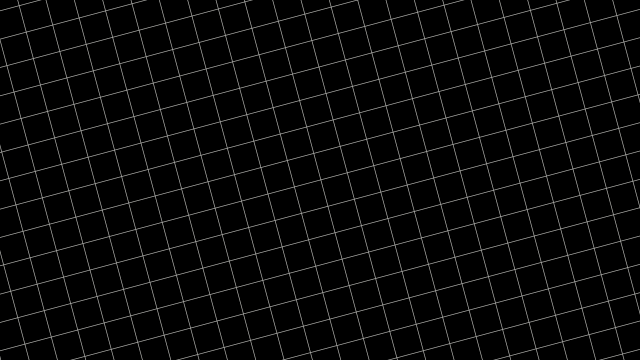
Give the GLSL for this pattern, as a WebGL 1 fragment shader.

```glsl
precision highp float;
// A tilted square grid of fine pale lines on black.
// The plane is rotated, folded into repeating cells, and each line is
// box-filtered over the pixel so that thin strokes fade instead of breaking.

uniform vec2 u_resolution;

// Lengths are in canvas heights.
const float TILT = 0.261799;               // grid rotation, radians (15 degrees)
const float CELL_SIZE = 0.07602;           // distance between parallel lines
const vec2 GRID_PHASE = vec2(0.028, 0.324); // grid offset, in cells
const float LINE_WIDTH = 0.0019;
const vec3 LINE_COLOR = vec3(0.70, 0.70, 0.685);
const vec3 BACKGROUND = vec3(0.0);

// Rotates a point into the axes of the tilted grid.
vec2 toGridAxes(vec2 p, float angle) {
    float c = cos(angle);
    float s = sin(angle);
    return vec2(c * p.x + s * p.y, c * p.y - s * p.x);
}

// Distance to the nearest line of each of the two families.
vec2 gridDistance(vec2 p) {
    vec2 cell = p / CELL_SIZE - GRID_PHASE;
    return abs(fract(cell + 0.5) - 0.5) * CELL_SIZE;
}

// Share of a pixel-wide box that a stroke covers at a given distance.
vec2 strokeCoverage(vec2 dist, float width, float pixel) {
    vec2 nearEdge = max(dist - 0.5 * pixel, vec2(-0.5 * width));
    vec2 farEdge = min(dist + 0.5 * pixel, vec2(0.5 * width));
    return max(farEdge - nearEdge, 0.0) / pixel;
}

void main() {
    float pixel = 1.0 / u_resolution.y;
    vec2 p = toGridAxes(gl_FragCoord.xy * pixel, TILT);

    // Union of both line families, so crossings do not double up.
    vec2 cover = strokeCoverage(gridDistance(p), LINE_WIDTH, pixel);
    float ink = 1.0 - (1.0 - cover.x) * (1.0 - cover.y);

    gl_FragColor = vec4(mix(BACKGROUND, LINE_COLOR, ink), 1.0);
}
```
